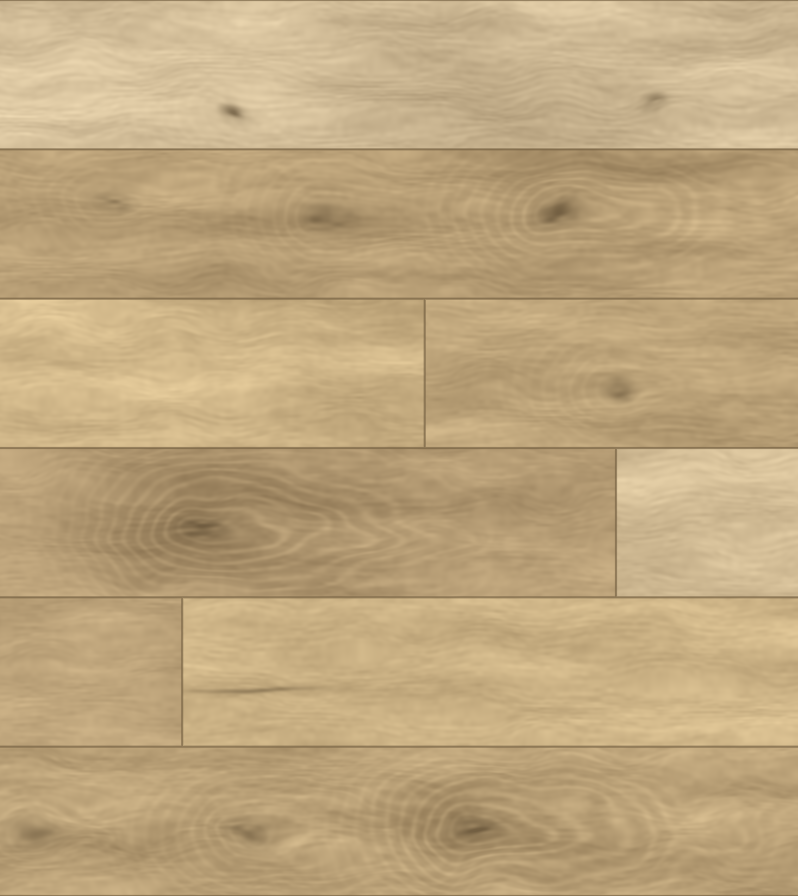
Give the GLSL for this texture, as a WebGL 1 fragment shader.

```glsl
precision highp float;
// Oak plank floor: six staggered rows of boards with grain, knots and fine seams.

uniform vec2 u_resolution;

#define ROWS 6.0
#define SEAM_HALF_WIDTH 0.007
#define SEAM_STRENGTH 0.7
#define GRAIN_CONTRAST 0.34
#define PORE_CONTRAST 0.07
#define RING_FREQUENCY 44.0
#define RING_CONTRAST 0.11
#define DARK_OAK vec3(0.66, 0.56, 0.415)
#define HONEY_OAK vec3(0.82, 0.72, 0.54)
#define PALE_OAK vec3(0.82, 0.74, 0.60)
#define KNOT_COLOR vec3(0.37, 0.30, 0.20)
#define SEAM_COLOR vec3(0.46, 0.38, 0.26)

float hash(vec2 p) {
  return fract(sin(dot(p, vec2(127.1, 311.7))) * 43758.5453);
}

float noise(vec2 p) {
  vec2 i = floor(p), f = fract(p);
  f = f * f * (3.0 - 2.0 * f);
  return mix(mix(hash(i), hash(i + vec2(1.0, 0.0)), f.x),
             mix(hash(i + vec2(0.0, 1.0)), hash(i + vec2(1.0, 1.0)), f.x), f.y);
}

float fbm(vec2 p) {
  float sum = 0.0, amplitude = 0.53;
  for (int i = 0; i < 4; i++) {
    sum += amplitude * noise(p);
    p = p * 2.03 + 17.3;
    amplitude *= 0.5;
  }
  return sum;
}

// Per row: joint position, tone left of it, tone right of it (lengths in row heights)
vec3 rowBoards(float row) {
  if (row < 0.5) return vec3(-2.0, 1.9, 1.9);
  if (row < 1.5) return vec3(-2.0, 0.5, 0.5);
  if (row < 2.5) return vec3(2.844, 0.97, 0.66);
  if (row < 3.5) return vec3(4.125, 0.3, 1.7);
  if (row < 4.5) return vec3(1.22, 0.4, 1.0);
  return vec3(-2.0, 0.62, 0.62);
}

// Per row: first knot x and y, spacing to the next, vigour of knot and rings
vec4 rowKnots(float row) {
  if (row < 0.5) return vec4(1.59, 0.76, 2.8, 0.12);
  if (row < 1.5) return vec4(3.73, 0.42, -1.5, 0.6);
  if (row < 2.5) return vec4(4.14, 0.61, 9.0, 0.3);
  if (row < 3.5) return vec4(1.34, 0.53, 9.0, 1.0);
  if (row < 4.5) return vec4(9.0, 0.5, 9.0, 0.0);
  return vec4(3.16, 0.54, -1.48, 0.85);
}

// Base colour: 0 is dark oak, 1 honey, 2 pale
vec3 oak(float tone) {
  return mix(mix(DARK_OAK, HONEY_OAK, clamp(tone, 0.0, 1.0)),
             PALE_OAK, clamp(tone - 1.0, 0.0, 1.0));
}

void main() {
  vec2 p = gl_FragCoord.xy / u_resolution.y * ROWS;
  p.y = ROWS - p.y;
  float row = floor(p.y);
  vec2 board = vec2(p.x, fract(p.y));
  vec3 boards = rowBoards(row);
  float side = step(boards.x, p.x);
  float seed = row * 7.3 + side * 31.7;

  // Wavy grain, shifted for each board
  vec2 grain = board + vec2(seed * 3.1, seed * 1.7);
  vec2 wobble = vec2(noise(grain * vec2(3.0, 7.0)), noise(grain * vec2(2.5, 5.0) + 40.0)) - 0.5;
  grain.y += 0.12 * wobble.y;
  float shade = (fbm(grain * vec2(0.9, 5.0)) - 0.5) * GRAIN_CONTRAST;
  shade += (noise(grain * vec2(9.0, 42.0)) - 0.5) * PORE_CONTRAST;
  shade += (noise(grain * vec2(24.0, 34.0) + 9.0) - 0.5) * PORE_CONTRAST * 0.5;

  // Knots, with growth rings drawn out to the right
  vec4 knots = rowKnots(row);
  float knot = 0.0;
  for (int i = 0; i < 3; i++) {
    float n = float(i);
    float lift = n > 0.0 ? 0.3 * (hash(vec2(row, n)) - 0.5) : 0.0;
    vec2 center = vec2(knots.x + n * knots.z, knots.y + lift);
    float sameBoard = 1.0 - abs(side - step(boards.x, center.x));
    float vigour = knots.w * sameBoard / (1.0 + 0.7 * n);
    vec2 d = board - center + wobble * vec2(0.16, 0.08);

    vec2 core = d / mix(vec2(0.06, 0.05), vec2(0.19, 0.085), knots.w);
    float patchy = 0.35 + 0.9 * noise(grain * vec2(12.0, 32.0));
    knot += exp(-dot(core, core)) * patchy * sameBoard / (1.0 + 0.3 * n);

    float stretch = mix(1.5, 0.6, smoothstep(-0.4, 0.4, d.x));
    float e = length(vec2(d.x * stretch, d.y * 2.1)) + 0.16 * wobble.x;
    float ring = pow(0.5 + 0.5 * sin(e * RING_FREQUENCY), 2.0) - 0.45;
    float fade = exp(-e * e * 0.8) * smoothstep(0.05, 0.25, e);
    shade += ring * fade * vigour * RING_CONTRAST;
    shade -= 0.09 * vigour * exp(-e * e * 1.5);
  }

  // Drying crack along the fifth row
  vec2 crack = (board - vec2(1.72, 0.62 + 0.03 * wobble.y)) / vec2(0.36, 0.016);
  if (row == 4.0) knot += 0.65 * side * exp(-dot(crack, crack));

  vec3 color = oak(mix(boards.y, boards.z, side)) * (1.0 + shade * vec3(0.9, 1.0, 1.15));
  color = mix(color, KNOT_COLOR, 0.72 * clamp(knot, 0.0, 1.0));

  // Seams between rows and at board ends
  float seamDistance = min(min(board.y, 1.0 - board.y), abs(p.x - boards.x));
  float blur = 0.75 * ROWS / u_resolution.y;
  float seam = 1.0 - smoothstep(SEAM_HALF_WIDTH - blur, SEAM_HALF_WIDTH + blur, seamDistance);
  color = mix(color, SEAM_COLOR, SEAM_STRENGTH * seam);

  gl_FragColor = vec4(color, 1.0);
}
```
